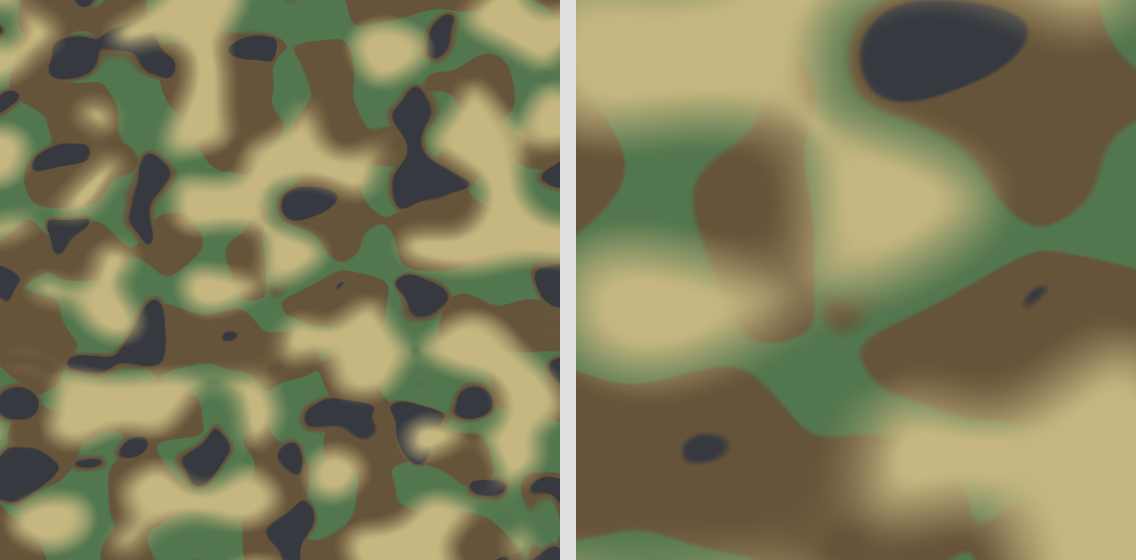
Left, the full canvas; right, a detail of the centre.
This pattern is drawn by a WebGL 1 fragment shader. Its source:

```glsl
precision highp float;
// Woodland camouflage: crisp green and dark patches on brown under soft sand blotches.

uniform vec2 u_resolution;

const vec3 BROWN = vec3(0.400, 0.328, 0.226);
const vec3 GREEN = vec3(0.322, 0.463, 0.306);
const vec3 DARK  = vec3(0.212, 0.222, 0.250);
const vec3 SAND  = vec3(0.775, 0.716, 0.502);

// Levels in standard deviations of each field: higher means less cover.
const float SAND_LEVEL  = 0.50;
const float GREEN_LEVEL = -0.06;
const float DARK_LEVEL  = 1.20;

// Lowest and highest spatial frequency, in cycles per canvas.
const vec2 SAND_BAND  = vec2(2.0, 8.0);
const vec2 GREEN_BAND = vec2(2.0, 8.0);
const vec2 DARK_BAND  = vec2(2.5, 9.5);
const vec2 WARP_BAND  = vec2(5.0, 11.0);

// Lengths in canvas units.
const float CRISP_EDGE = 0.0045;
const float SOFT_EDGE  = 0.028;
const float HALO_WIDTH = 0.006;

const vec2  SAND_STRETCH = vec2(0.93, 1.06); // slightly wider than tall
const float AXIS_BIAS    = 0.12;             // pulls directions towards the axes
const float WARP_AMOUNT  = 0.0002;           // sharpens corners of crisp patches
const float DARK_AVOIDS  = 0.8;              // how far dark keeps clear of sand
const float MIN_SLOPE    = 9.0;
const int   WAVE_COUNT   = 40;
const float TAU          = 6.28319;

float hash(float n) {
  return fract(sin(n * 127.1 + 3.7) * 43758.5);
}

// Sum of random plane waves: x is a field of unit variance, yz its gradient.
vec3 waveField(vec2 p, vec2 band, float seed) {
  vec3 sum = vec3(0.0);
  for (int i = 0; i < WAVE_COUNT; i++) {
    float n = float(i);
    float id = n + seed * 61.0;
    float angle = TAU * hash(id);
    angle -= AXIS_BIAS * sin(4.0 * angle);
    float phase = TAU * hash(id + 0.37);
    float cycles = mix(band.x, band.y, (n + hash(id + 0.71)) / float(WAVE_COUNT));
    vec2 k = TAU * cycles * vec2(cos(angle), sin(angle));
    float a = dot(k, p) + phase;
    sum += vec3(cos(a), -sin(a) * k);
  }
  return sum * sqrt(2.0 / float(WAVE_COUNT));
}

// Approximate signed distance to a level line, positive inside the patch.
float levelDistance(vec3 field, float level) {
  return (field.x - level) / sqrt(dot(field.yz, field.yz) + MIN_SLOPE * MIN_SLOPE);
}

float cover(float dist, float halfWidth) {
  return smoothstep(-halfWidth, halfWidth, dist);
}

void main() {
  float side = min(u_resolution.x, u_resolution.y);
  vec2 p = gl_FragCoord.xy / side;
  float crisp = max(0.5 * CRISP_EDGE, 0.75 / side);

  // Bend the domain of the crisp layers.
  vec2 q = p + WARP_AMOUNT * waveField(p, WARP_BAND, 4.0).yz;

  vec3 sandField = waveField(p * SAND_STRETCH, SAND_BAND, 1.0);
  vec3 greenField = waveField(q, GREEN_BAND, 2.0);
  vec3 darkField = waveField(q, DARK_BAND, 3.0) - DARK_AVOIDS * sandField;
  darkField /= sqrt(1.0 + DARK_AVOIDS * DARK_AVOIDS);

  float sandDist = levelDistance(sandField, SAND_LEVEL);
  float greenDist = levelDistance(greenField, GREEN_LEVEL);
  float darkDist = levelDistance(darkField, DARK_LEVEL);

  // Layers from bottom to top; a brown rim separates dark from green.
  vec3 color = mix(BROWN, GREEN, cover(greenDist, crisp));
  color = mix(color, BROWN, cover(darkDist + HALO_WIDTH, 2.0 * crisp));
  color = mix(color, DARK, cover(darkDist, crisp));
  color = mix(color, SAND, cover(sandDist, SOFT_EDGE));

  gl_FragColor = vec4(color, 1.0);
}
```
